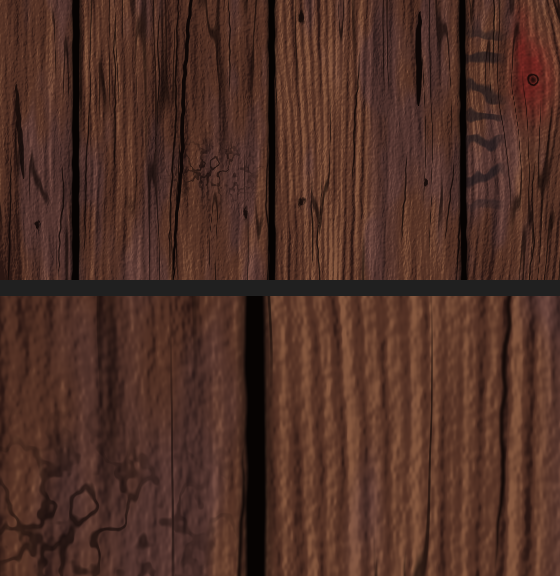
Top, the full canvas; bottom, a detail of the centre.
Give the GLSL for this texture, as a WebGL 2 fragment shader.

```glsl
#version 300 es
precision highp float;
// Weathered dark planks standing side by side, split by three black gaps.
// Stretched noise and warped growth rings make the grain; tapered curves make
// the splits, and distorted ellipses make the knots. Canvas height is one unit.
uniform vec2 u_resolution;
out vec4 fragColor;

float hash(vec2 p) {
  vec3 q = fract(p.xyx * vec3(0.1031, 0.103, 0.0973));
  q += dot(q, q.yzx + 33.33);
  return fract((q.x + q.y) * q.z);
}

float noise(vec2 p) {
  vec2 i = floor(p), f = fract(p);
  f = f * f * (3.0 - 2.0 * f);
  return mix(mix(hash(i), hash(i + vec2(1, 0)), f.x),
             mix(hash(i + vec2(0, 1)), hash(i + vec2(1, 1)), f.x), f.y);
}

float fbm(vec2 p) {
  return 0.55 * noise(p) + 0.3 * noise(p * 2.1 + 7.0) + 0.15 * noise(p * 4.3 + 19.0);
}

// Soft band from a to b
float band(float x, float a, float b, float soft) {
  return smoothstep(a - soft, a + soft, x) * (1.0 - smoothstep(b - soft, b + soft, x));
}

// Coverage of a tapered, wandering split running from top to foot
float split(vec2 p, vec2 top, vec2 foot, float halfWidth) {
  float t = clamp((p.y - top.y) / (foot.y - top.y), 0.0, 1.0);
  float wander = 0.016 * (noise(vec2(top.x * 91.0, p.y * 7.0)) - 0.5)
               + 0.005 * (noise(vec2(top.x * 57.0, p.y * 38.0)) - 0.5);
  float w = halfWidth * sqrt(4.0 * t * (1.0 - t));
  float d = abs(p.x - mix(top.x, foot.x, t) - wander) - w;
  return (1.0 - smoothstep(-0.002, 0.0025, d)) * smoothstep(0.0, 0.0015, w);
}

// Height of the fine worn fibres
float fibres(vec2 p) {
  return 0.5 * noise(p * vec2(150, 20)) + 0.5 * noise(p * vec2(120, 85))
       + 0.4 * noise(p * vec2(260, 130));
}

void main() {
  vec2 p = gl_FragCoord.xy / u_resolution.y;
  float lastBoard = smoothstep(1.652, 1.658, p.x);
  float board = step(0.271, p.x) + step(0.971, p.x) + step(1.654, p.x);

  // Grain coordinate, pushed outwards around the large knot
  vec2 k = p - vec2(1.904, 0.715);
  float swell = exp(-k.x * k.x * 35.0 - k.y * k.y * 14.0);
  float x = p.x - k.x * 0.65 * swell * lastBoard;
  x += 0.018 * (noise(vec2(p.x * 5.0 + board * 9.0, p.y * 2.2)) - 0.5);
  x += 0.004 * (noise(vec2(p.x * 18.0, p.y * 13.0)) - 0.5);
  x += lastBoard * 0.10 * (p.y - 0.5) * (p.y - 0.5);
  vec2 g = vec2(x, p.y);

  // Growth rings, strongest on the ridged halves of the middle boards
  float phase = x * 35.0 + 2.2 * noise(vec2(x * 8.0, p.y * 0.7));
  float f = fract(phase);
  float ring = smoothstep(0.0, 0.32, f) * (1.0 - smoothstep(0.55, 1.0, f));
  float ringPower = 0.3 + 0.7 * band(p.x, 0.30, 0.50, 0.03)
                  + 0.75 * band(p.x, 1.00, 1.32, 0.03) + 0.4 * lastBoard;
  ringPower *= 0.6 + 0.6 * noise(g * vec2(11, 2));

  // Tone: broad stains, streaks, rings, then relief lit from the upper left
  float tone = 0.43 + 0.42 * (fbm(g * vec2(7, 1.6) + board * 13.0) - 0.5);
  tone += 0.38 * (noise(g * vec2(65, 2.5)) - 0.5);
  tone += 0.36 * (ring - 0.48) * ringPower;
  tone += 0.42 * (fibres(g) - fibres(g + vec2(-0.0035, 0.003)));
  tone += 0.16 * (noise(g * vec2(130, 9)) - 0.5);
  tone -= 0.10 * band(p.x, 1.33, 1.40, 0.015) + 0.08 * band(p.x, 0.0, 0.10, 0.03);
  tone += 0.14 * band(p.x, 0.90, 0.95, 0.03) * (1.0 - smoothstep(0.1, 0.45, p.y));

  vec3 umber = vec3(0.16, 0.085, 0.07);
  vec3 brown = vec3(0.33, 0.195, 0.145);
  vec3 tan_ = vec3(0.53, 0.35, 0.25);
  vec3 col = mix(umber, brown, smoothstep(0.0, 0.48, tone));
  col = mix(col, tan_, smoothstep(0.43, 0.95, tone));

  // Violet grey weathering
  float violet = smoothstep(0.52, 0.75, fbm(g * vec2(9, 2.5) + 41.0))
               + 0.6 * band(p.x, 1.32, 1.42, 0.02);
  col = mix(col, vec3(0.31, 0.21, 0.22) * (0.55 + tone), 0.5 * min(violet, 1.0));

  // Blue black arcs and red heartwood on the last board
  float arc = p.y * 9.5 + 14.0 * (p.x - 1.76) * (p.x - 1.72) + 1.4 * fbm(p * vec2(9, 6));
  float arcs = smoothstep(0.56, 0.9, 0.5 + 0.5 * sin(arc * 6.283));
  arcs *= band(p.x, 1.66, 1.79, 0.03) * band(p.y, 0.27, 0.90, 0.08);
  col = mix(col, vec3(0.10, 0.085, 0.10), 0.65 * arcs);
  float red = exp(-dot(k * vec2(17, 9), k * vec2(17, 9)) * 0.7)
            + 0.6 * exp(-pow((k.x + 0.04) * 32.0, 2.0) - pow((k.y - 0.13) * 8.0, 2.0));
  red *= lastBoard * (0.45 + 0.8 * fbm(p * vec2(35, 22)));
  col = mix(col, vec3(0.43, 0.12, 0.11) * (0.5 + tone), min(red, 0.8));

  // Hairline checks along noise contours, and chipped steps
  float hair = 1.0 - smoothstep(0.015, 0.07, abs(noise(g * vec2(42, 1.7) + 5.0) - 0.5));
  float dark = 0.62 * hair * smoothstep(0.42, 0.62, noise(g * vec2(13, 2.3) + 23.0));
  vec2 c = (p - vec2(0.76, 0.39)) * vec2(7, 10);
  float chip = 1.0 - smoothstep(0.02, 0.09, abs(fbm(p * vec2(30, 24)) - 0.5));
  dark = max(dark, 0.65 * chip * exp(-dot(c, c)));

  // Scattered fine splits
  for (int i = 0; i < 16; i++) {
    float n = float(i);
    vec2 top = vec2((n + hash(vec2(n, 3))) / 8.0, 0.35 + 0.8 * hash(vec2(n, 8)));
    vec2 foot = top - vec2(0.03 * hash(vec2(n, 5)), 0.25 + 0.4 * hash(vec2(n, 11)));
    dark = max(dark, 0.8 * split(p, top, foot, 0.0022));
  }
  // Deep splits
  dark = max(dark, split(p, vec2(0.70, 1.25), vec2(0.615, -0.02), 0.0065));
  dark = max(dark, split(p, vec2(1.502, 0.96), vec2(1.49, 0.62), 0.0105));
  dark = max(dark, 0.85 * split(p, vec2(0.645, 1.1), vec2(0.60, 0.0), 0.003));
  dark = max(dark, 0.8 * split(p, vec2(0.06, 0.70), vec2(0.085, 0.36), 0.009));

  // Small knots and the large one
  vec3 knots[5] = vec3[5](vec3(1.075, 0.935, 0.017), vec3(1.075, 0.276, 0.015),
    vec3(0.878, 0.235, 0.014), vec3(1.52, 0.35, 0.010), vec3(0.135, 0.19, 0.009));
  for (int i = 0; i < 5; i++) {
    vec2 d = (p - knots[i].xy) * vec2(1.0, 0.55);
    float r = length(d) + 0.022 * (fbm(p * vec2(65, 38)) - 0.5);
    dark = max(dark, 0.85 * (1.0 - smoothstep(0.3, 1.0, r / knots[i].z)));
  }
  float r = length(k) + 0.009 * (fbm(p * 45.0) - 0.5);
  dark = max(dark, 0.85 * band(r, 0.015, 0.021, 0.003));
  dark = max(dark, 0.7 * (1.0 - smoothstep(0.004, 0.016, r)));
  col = mix(col, vec3(0.05, 0.022, 0.018), dark);

  // Gaps between boards, with shaded edges
  for (int i = 0; i < 3; i++) {
    float n = float(i);
    float centre = 0.271 + 0.7085 * n - 0.0085 * n * n + 0.004 * (0.5 - p.y) * (n - 0.5);
    float d = abs(p.x - centre) - 0.0125 + 0.001 * n;
    d += 0.004 * (noise(vec2(n * 17.0 + step(centre, p.x) * 5.0, p.y * 24.0)) - 0.5);
    col *= 0.65 + 0.35 * smoothstep(0.0, 0.014, d);
    col = mix(vec3(0.022, 0.01, 0.008), col, smoothstep(-0.003, 0.003, d));
  }
  fragColor = vec4(col, 1.0);
}
```
